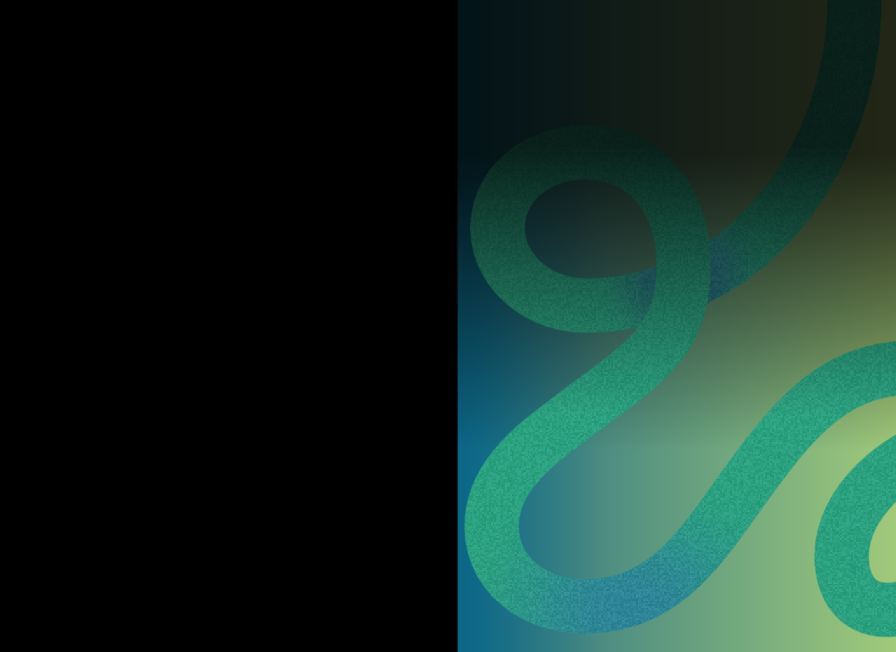
A Shadertoy shader for this background:

```glsl
// A looping ribbon over a teal-to-lime panel that fades into darkness, beside a black half.
// The ribbon is a chain of cubic curves, drawn as two layers so that it crosses itself.
// Space: the canvas is 5.57 units high, x to the right and y downward from the top.

float hash(vec2 cell) {
    vec3 h = fract(vec3(cell.xyx) * 0.1031);
    h += dot(h, h.yzx + 33.33);
    return fract((h.x + h.y) * h.z);
}

float segmentDistance(vec2 p, vec2 a, vec2 b) {
    vec2 ab = b - a;
    return length(p - a - ab * clamp(dot(p - a, ab) / dot(ab, ab), 0.0, 1.0));
}

// Distance to a cubic curve, approximated by short chords
float curve(vec2 p, vec2 a, vec2 b, vec2 c, vec2 d) {
    float nearest = 1e3;
    vec2 last = a;
    for (int i = 1; i <= 14; i++) {
        float t = float(i) / 14.0, s = 1.0 - t;
        vec2 next = s * s * s * a + 3.0 * s * s * t * b + 3.0 * s * t * t * c + t * t * t * d;
        nearest = min(nearest, segmentDistance(p, last, next));
        last = next;
    }
    return nearest;
}

// Strand falling from the top edge into the left side of the upper loop
float lowerStrand(vec2 p) {
    float d = curve(p, vec2(7.30, -0.1), vec2(7.33, 0.95), vec2(6.80, 1.90), vec2(6.08, 2.31));
    d = min(d, curve(p, vec2(6.08, 2.31), vec2(5.75, 2.50), vec2(5.40, 2.61), vec2(5.00, 2.61)));
    return min(d, curve(p, vec2(5.00, 2.61), vec2(4.58, 2.61), vec2(4.25, 2.30), vec2(4.25, 1.95)));
}

// Strand that closes the loop, winds down the panel and curls at the right
float upperStrand(vec2 p) {
    float d = curve(p, vec2(4.25, 1.95), vec2(4.25, 1.58), vec2(4.58, 1.30), vec2(5.00, 1.30));
    d = min(d, curve(p, vec2(5.00, 1.30), vec2(5.52, 1.30), vec2(5.84, 1.72), vec2(5.84, 2.25)));
    d = min(d, curve(p, vec2(5.84, 2.25), vec2(5.84, 2.98), vec2(5.45, 3.12), vec2(4.80, 3.63)));
    d = min(d, curve(p, vec2(4.80, 3.63), vec2(4.40, 3.92), vec2(4.20, 4.18), vec2(4.20, 4.50)));
    d = min(d, curve(p, vec2(4.20, 4.50), vec2(4.20, 4.90), vec2(4.55, 5.18), vec2(5.00, 5.18)));
    d = min(d, curve(p, vec2(5.00, 5.18), vec2(5.70, 5.18), vec2(6.00, 4.65), vec2(6.40, 4.10)));
    d = min(d, curve(p, vec2(6.40, 4.10), vec2(6.80, 3.55), vec2(7.15, 3.14), vec2(7.80, 3.14)));
    d = min(d, curve(p, vec2(7.90, 3.85), vec2(7.55, 4.00), vec2(7.19, 4.35), vec2(7.19, 4.75)));
    d = min(d, curve(p, vec2(7.19, 4.75), vec2(7.19, 5.05), vec2(7.35, 5.21), vec2(7.57, 5.21)));
    return min(d, curve(p, vec2(7.57, 5.21), vec2(7.75, 5.21), vec2(7.85, 5.15), vec2(8.00, 5.05)));
}

void mainImage(out vec4 fragColor, in vec2 fragCoord) {
    float pixel = 5.57 / iResolution.y;
    vec2 p = vec2(fragCoord.x, iResolution.y - fragCoord.y) * pixel;
    vec3 color = vec3(0.0, 0.0, 0.003);

    if (p.x > 3.91 - pixel) {
        // Panel: horizontal gradient under a dark veil from above
        vec3 panel = mix(vec3(0.04, 0.40, 0.53), vec3(0.27, 0.53, 0.51), smoothstep(3.8, 5.3, p.x));
        panel = mix(panel, vec3(0.63, 0.79, 0.48), clamp((p.x - 4.9) / 2.75, 0.0, 1.0));
        float veil = pow(clamp((p.y - 1.3) / 2.55, 0.0, 1.0), 1.15);
        panel *= mix(vec3(0.21, 0.19, 0.18), vec3(1.0), veil);

        // Ribbon: green, turning blue at the lower bend and under the crossing
        float light = mix(0.2, 1.0, clamp((p.y - 1.25) / 2.3, 0.0, 1.0));
        float lowBlue = 1.0 - smoothstep(0.1, 1.25, length((p - vec2(5.4, 5.25)) * vec2(0.8, 1.0)));
        vec3 ribbon = mix(vec3(0.17, 0.63, 0.50), vec3(0.18, 0.52, 0.59), lowBlue) * light;
        float crossBlue = 1.0 - smoothstep(0.1, 0.75, length(p - vec2(5.85, 2.4)));
        vec3 shaded = mix(ribbon, vec3(0.11, 0.27, 0.34), 0.85 * crossBlue);
        float grain = (hash(floor(p * 67.0)) - 0.5) * 0.07 * light;

        float under = smoothstep(pixel, -pixel, lowerStrand(p) - 0.232);
        float over = smoothstep(pixel, -pixel, upperStrand(p) - 0.232);
        panel = mix(panel, shaded + grain, under);
        panel = mix(panel, ribbon + grain, over);

        color = mix(color, panel, smoothstep(-pixel, pixel, p.x - 3.91));
    }
    fragColor = vec4(color, 1.0);
}
```
